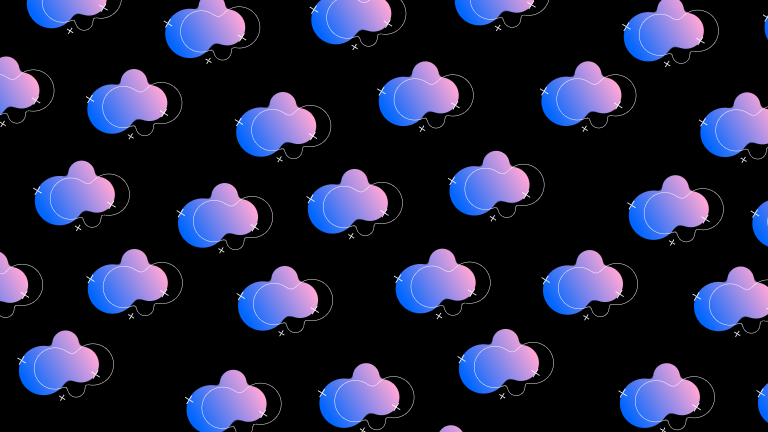
Write a Shadertoy shader that draws this pattern.

```glsl
// Scattered three-lobed blobs with a blue to pink gradient on black, each with
// a thin wavy outline and three small crosses. The motifs sit on a staggered
// brick lattice that is bent by a wave and jittered by a hash.

// Integer hash giving two values in 0..1
vec2 hash2(vec2 cell) {
    uvec2 v = uvec2(ivec2(cell) + 1000) * 1664525u + 1013904223u;
    v.x += v.y * 1664525u;
    v.y += v.x * 1664525u;
    v ^= v >> 16u;
    v.x += v.y * 1664525u;
    v.y += v.x * 1664525u;
    v ^= v >> 16u;
    return vec2(v & 65535u) / 65535.0;
}

float smoothUnion(float a, float b, float k) {
    float h = max(k - abs(a - b), 0.0) / k;
    return min(a, b) - h * h * k * 0.25;
}

// Three circles (xy centre, z radius) melted together
float lobes(vec2 p, vec3 a, vec3 b, vec3 c) {
    float d = smoothUnion(length(p - a.xy) - a.z, length(p - b.xy) - b.z, 0.15);
    return smoothUnion(d, length(p - c.xy) - c.z, 0.09);
}

// Tilted cross with thin arms
float tiltedCross(vec2 p, float arm) {
    p = abs(mat2(0.85, 0.53, -0.53, 0.85) * p);
    return max(max(p.x, p.y) - arm, min(p.x, p.y) - 0.006);
}

// Area coverage of a distance field for a given pixel size
float fill(float d, float px) {
    return clamp(0.5 - d / px, 0.0, 1.0);
}

// One motif centred on the origin, painted over the given colour
vec3 paintMotif(vec3 under, vec2 p, float px) {
    // Gradient-filled blob
    float blob = lobes(p, vec3(-0.345, -0.08, 0.37),
                          vec3(0.215, 0.01, 0.27),
                          vec3(-0.015, 0.32, 0.20));
    float t = 0.5 + dot(p - vec2(-0.105, -0.03), vec2(0.85, 0.5)) / 1.08;
    vec3 blue = vec3(0.0, 0.4, 1.0);
    vec3 pink = vec3(1.0, 0.65, 0.84);
    vec3 color = mix(under, mix(blue, pink, clamp(t, 0.0, 1.0)), fill(blob, px));

    // Offset hairline outline, kept even in width where the lobes melt
    float outline = lobes(p, vec3(-0.175, -0.05, 0.31),
                             vec3(0.395, 0.01, 0.31),
                             vec3(0.145, -0.35, 0.13));
    float slope = length(vec2(dFdx(outline), dFdy(outline))) / px;
    outline /= clamp(slope, 0.3, 1.0);
    float ink = fill(outline - 0.0035, px) - fill(outline + 0.0035, px);

    // Crosses at the left, right and bottom
    float crosses = min(tiltedCross(p - vec2(-0.675, 0.07), 0.07),
                        tiltedCross(p - vec2(0.435, -0.14), 0.07));
    crosses = min(crosses, tiltedCross(p - vec2(-0.065, -0.49), 0.05));
    ink = max(ink, fill(crosses, px));
    return mix(color, vec3(1.0), ink);
}

void mainImage(out vec4 fragColor, in vec2 fragCoord) {
    float px = 6.48 / iResolution.y;
    vec2 p = fragCoord * px;
    vec2 cellSize = vec2(2.2, 1.39);
    vec3 color = vec3(0.0);

    // Visit the surrounding bricks; every second row is shifted by half
    for (int j = -1; j <= 1; j++) {
        float row = floor(p.y / cellSize.y) + float(j);
        float stagger = 0.5 * mod(row, 2.0);
        float column = floor(p.x / cellSize.x - stagger);
        for (int i = -1; i <= 1; i++) {
            vec2 cell = vec2(column + float(i), row);
            vec2 center = (cell + vec2(0.5 + stagger, 0.5)) * cellSize;
            center += (hash2(cell) - 0.5) * vec2(0.5, 0.24);
            center.y += 0.22 * sin(center.x * 0.9 + 1.0);
            color = paintMotif(color, p - center, px);
        }
    }
    fragColor = vec4(color, 1.0);
}
```
